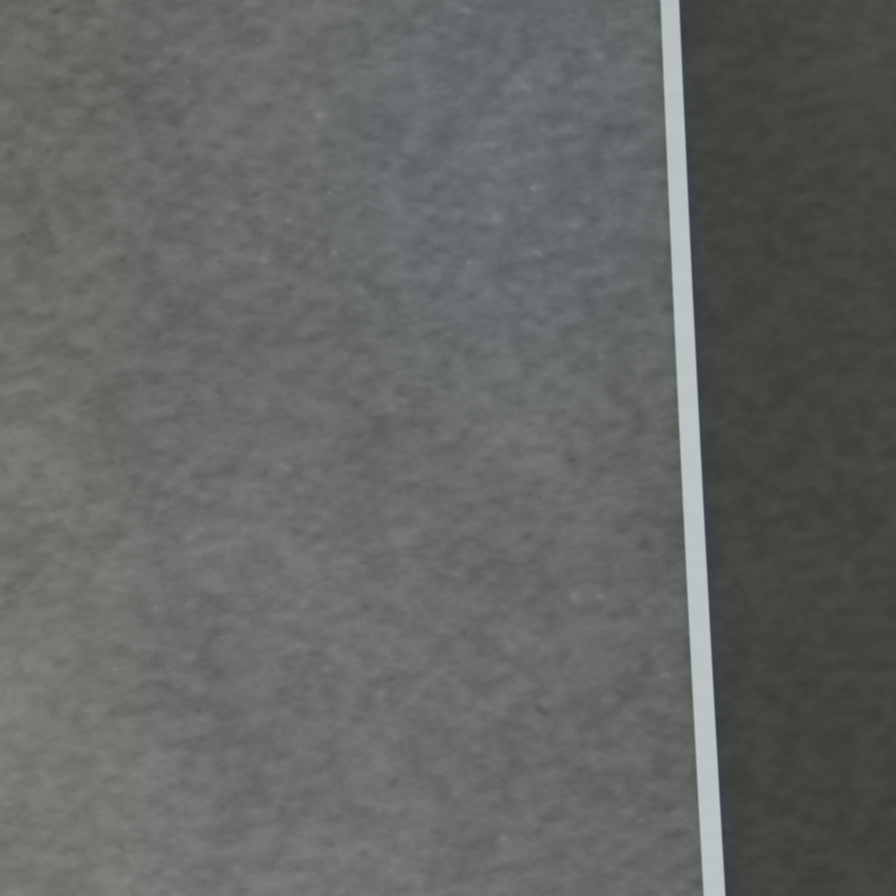
This texture is drawn by a Shadertoy shader. Its source:

```glsl
// Draws a mottled grey stone surface with a pale slanted strip and a darker slab beside it.

const vec3 STONE = vec3(0.416, 0.420, 0.414);
const vec3 SLAB = vec3(0.268, 0.267, 0.248);
const vec3 STRIP = vec3(0.735, 0.765, 0.770);
const vec3 COOL_TINT = vec3(-0.012, 0.000, 0.018);
const vec3 WARM_TINT = vec3(0.012, 0.004, -0.008);
const vec3 GREEN_RIM = vec3(-0.045, -0.015, -0.040);
const vec3 BLUE_RIM = vec3(-0.045, -0.012, 0.035);
const float STRIP_BOTTOM = 0.7975;  // strip centre at the lower edge
const float STRIP_TOP = 0.7475;     // strip centre at the upper edge
const float STRIP_BEND = -0.008;
const float HALF_BOTTOM = 0.0122;
const float HALF_TOP = 0.0105;
const float EDGE_SOFTNESS = 0.0018;
const float STONE_GRAIN = 0.115;
const float SLAB_GRAIN = 0.065;
const float CLOUD_AMOUNT = 0.065;
const float FLECK_GRID = 26.0;
const float FLECK_CHANCE = 0.16;

// Integer hash giving a value in 0..1
float hash(vec2 cell) {
    uvec2 q = uvec2(ivec2(cell)) * uvec2(1597u, 3812u) + uvec2(977u, 131u);
    uint n = q.x * 7919u ^ q.y * 6151u;
    n = (n ^ (n >> 15u)) * 73471u;
    n = (n ^ (n >> 13u)) * 91193u;
    n ^= n >> 16u;
    return float(n & 65535u) / 65535.0;
}

float valueNoise(vec2 p) {
    vec2 cell = floor(p);
    vec2 f = fract(p);
    f = f * f * (3.0 - 2.0 * f);
    float low = mix(hash(cell), hash(cell + vec2(1, 0)), f.x);
    float high = mix(hash(cell + vec2(0, 1)), hash(cell + vec2(1, 1)), f.x);
    return mix(low, high, f.y);
}

// Layered noise centred on zero
float fbm(vec2 p) {
    float sum = 0.0;
    float weight = 0.5;
    for (int i = 0; i < 4; i++) {
        sum += weight * (valueNoise(p) - 0.5);
        p = mat2(1.6, 0.9, -0.9, 1.6) * p + 17.3;
        weight *= 0.55;
    }
    return sum;
}

// Sparse soft flecks, pale or dark, one at most per cell
float flecks(vec2 uv) {
    vec2 p = uv * FLECK_GRID;
    vec2 cell = floor(p);
    vec2 centre = 0.3 + 0.4 * vec2(hash(cell + 41.0), hash(cell + 83.0));
    vec2 d = (fract(p) - centre) * vec2(1.0, 1.3);
    float size = mix(0.07, 0.18, hash(cell + 127.0));
    float present = step(hash(cell + 211.0), FLECK_CHANCE);
    float tone = hash(cell + 307.0) < 0.5 ? -0.045 : 0.05;
    return present * tone * exp(-dot(d, d) / (size * size));
}

// Broad light and colour drift across the main surface
vec3 stoneLight(vec2 uv, float side) {
    float leftGlow = exp(-uv.x * 4.0) * smoothstep(0.95, 0.25, uv.y);
    float lowGlow = smoothstep(0.45, 0.0, uv.y) * smoothstep(0.75, 0.1, uv.x);
    float dimRight = smoothstep(0.22, 0.0, -side);
    float dimTop = smoothstep(0.55, 1.0, uv.y) * smoothstep(0.5, 0.1, uv.x);
    float light = 0.030 * leftGlow + 0.025 * lowGlow - 0.028 * dimRight - 0.018 * dimTop;
    vec2 q = (uv - vec2(0.57, 0.82)) / vec2(0.24, 0.30);
    vec3 tint = COOL_TINT * exp(-dot(q, q)) + WARM_TINT * exp(-uv.x * 7.0);
    return STONE + light + tint;
}

void mainImage(out vec4 fragColor, in vec2 fragCoord) {
    vec2 uv = fragCoord / iResolution.xy;

    // Signed horizontal offset from the slanted strip
    float centre = mix(STRIP_BOTTOM, STRIP_TOP, uv.y) + STRIP_BEND * uv.y * (1.0 - uv.y);
    float halfWidth = mix(HALF_BOTTOM, HALF_TOP, uv.y);
    float side = uv.x - centre;
    float soft = max(EDGE_SOFTNESS, 0.75 / iResolution.x);

    // Fine grain, gently skewed, under large cloudy patches
    vec2 grainUv = vec2(uv.x + 0.3 * uv.y, uv.y - 0.2 * uv.x);
    float grain = fbm(grainUv * vec2(55.0, 85.0) + 30.0);
    float clouds = fbm(uv * vec2(7.0, 8.0) + 9.0);
    float fleck = flecks(uv + 0.008 * vec2(grain, -grain));

    // Main stone, with a dark greenish rim against the strip
    vec3 stone = stoneLight(uv, side) + STONE_GRAIN * grain + CLOUD_AMOUNT * clouds + fleck;
    float leftGap = max(-side - halfWidth, 0.0);
    stone += GREEN_RIM * exp(-leftGap / 0.006);

    // Shaded slab, with a bluish rim against the strip
    float rightGap = max(side - halfWidth, 0.0);
    vec3 slab = SLAB + SLAB_GRAIN * grain + 0.4 * CLOUD_AMOUNT * clouds + 0.3 * fleck;
    slab += 0.018 * smoothstep(0.5, 1.0, uv.y) * smoothstep(0.05, 0.22, rightGap);
    slab += BLUE_RIM * exp(-rightGap / 0.012);

    // Pale strip over the seam
    vec3 color = mix(stone, slab, smoothstep(-soft, soft, side));
    vec3 strip = STRIP + 0.025 * grain - 0.015 * smoothstep(0.6, 1.0, uv.y);
    color = mix(color, strip, smoothstep(soft, -soft, abs(side) - halfWidth));

    fragColor = vec4(clamp(color, 0.0, 1.0), 1.0);
}
```
